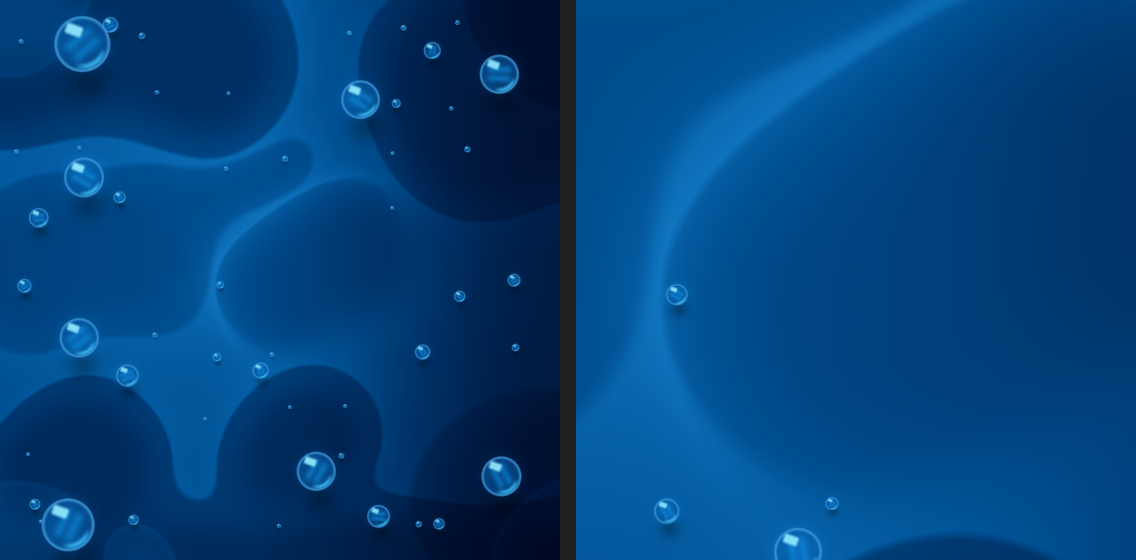
Left, the full canvas; right, a detail of the centre.
A Shadertoy shader for this background:

```glsl
// Deep blue liquid: soft pools and raised pads built from smoothly joined circles,
// shaded as one lightness field that is turned into blue at the end of the pass.
// Glassy bubbles of three sizes are scattered over it on jittered grids.

vec3 hash32(vec2 cell) {
    vec3 h = fract(cell.xyx * vec3(.1031, .1030, .0973));
    h += dot(h, h.yxz + 33.33);
    return fract((h.xxy + h.yzz) * h.zyx);
}

float lobe(vec2 p, float x, float y, float r) {
    return length(p - vec2(x, y)) - r;
}

float smin(float a, float b, float k) {
    float h = max(k - abs(a - b), 0.) / k;
    return min(a, b) - h * h * k * .25;
}

mat2 rotate(float a) {
    return mat2(cos(a), -sin(a), sin(a), cos(a));
}

// Scales the light inside a shape, stronger with depth, and lights its outer rim
float pool(float light, float d, float soft, float gain) {
    float fill = 1. - smoothstep(-soft, soft, d);
    float depth = smoothstep(0., .09, -d);
    float glow = .1 * exp(-28. * max(d, 0.)) * (1. - fill);
    return light * (1. + glow) * mix(1., gain, fill * (.6 + .4 * depth));
}

float liquid(vec2 p) {
    // Broad light, falling off to the right and the bottom
    float light = .35 - .24 * smoothstep(.42, 1., p.x)
                - .05 * (1. - smoothstep(0., .5, p.y))
                - .03 * (1. - smoothstep(0., .35, p.x));
    p += .012 * vec2(sin(p.y * 13. + 1.), sin(p.x * 14. + 2.));

    // Middle left pool with a narrow arm
    float d = smin(lobe(p, .07, .53, .16), lobe(p, .24, .54, .15), .08);
    vec2 arm = p - vec2(.3, .63);
    vec2 reach = vec2(.2, .075);
    float along = clamp(dot(arm, reach) / dot(reach, reach), 0., 1.);
    d = smin(d, length(arm - reach * along) - .05, .09);
    light = pool(light, d, .008, .8);

    // Centre pool: crisp and lit at the upper left, dissolving at the lower right
    d = smin(lobe(p, .52, .49, .125), lobe(p, .62, .54, .13), .09);
    float lee = smoothstep(-.15, .15, p.x - p.y - .06);
    light = pool(light, d, mix(.004, .05, lee), .77);
    light += .05 * exp(-45. * abs(d)) * (1. - lee);

    // Dark pools at the top
    d = smin(lobe(p, .03, 1., .26), lobe(p, .34, .92, .195), .16);
    light = pool(light, d, .005, .53);
    d = smin(lobe(p, .85, .83, .215), lobe(p, 1.06, .92, .26), .12);
    light = pool(light, d, .004, .62);
    light = pool(light, lobe(p, 1.08, 1.02, .24), .004, .72);

    // Dark pools along the bottom
    d = smin(lobe(p, .13, .14, .18), lobe(p, .53, .2, .145), .04);
    d = smin(d, p.y - .11, .07);
    light = pool(light, d, .004, .53);
    light = pool(light, lobe(p, .93, .12, .19), .008, .8);

    // Raised pads in the corners
    d = smin(lobe(p, .03, 1., .13), lobe(p, .1, 1.02, .07), .05);
    d = min(d, smin(lobe(p, .02, .03, .12), lobe(p, .1, .05, .05), .06));
    d = min(d, min(lobe(p, .26, -.01, .065), lobe(p, 1.04, -.01, .155)));
    light = pool(light, d, .003, 1.5);
    return light + .018 * exp(-150. * abs(d + .004));
}

vec3 blueOf(float light) {
    return vec3(.45 * max(light - .32, 0.), light, .08 + 1.8 * light - .75 * light * light);
}

// One glassy sphere; q is measured in radii, w is the edge smoothing
vec3 bubble(vec3 col, vec2 q, float w, float turn) {
    float d = length(q);
    col *= 1. - .28 * exp(-1.6 * dot(q - vec2(.2, -1.3), q - vec2(.2, -1.3)));
    col += vec3(0., .035, .06) * exp(-4. * max(d - 1., 0.));
    float body = 1. - smoothstep(1. - w, 1. + w, d);

    vec3 glass = mix(col, vec3(.03, .36, .65), .45 + .2 * d * d);
    // Refracted bands
    vec2 s = rotate(turn) * q;
    float bands = exp(-28. * (s.y - .22) * (s.y - .22)) + exp(-22. * (s.y + .24) * (s.y + .24));
    bands *= 1. - smoothstep(.35, .8, abs(s.x));
    glass = mix(glass, vec3(.05, .54, .86), .6 * bands);
    // Bright rim and lower glints
    float rim = smoothstep(.86 - w, .97, d);
    glass = mix(glass, vec3(.3, .66, .9), .65 * rim);
    float crescent = exp(-90. * (d - .8) * (d - .8)) * smoothstep(.6, 1., dot(q, vec2(.5, -.86)) / max(d, .01));
    glass = mix(glass, vec3(.25, .78, 1.), .75 * crescent);
    // Window highlight
    vec2 b = abs(rotate(-.35) * (q - vec2(-.3, .5))) - vec2(.2, .09);
    float window = length(max(b, 0.)) - .1;
    glass = mix(glass, vec3(.58, .93, 1.), .9 * (1. - smoothstep(-.05 - w, .05 + w, window)));
    return mix(col, glass, body);
}

// Bubbles on a jittered grid, kept out of a clearing round the middle
vec3 scatter(vec3 col, vec2 p, float cells, float share, vec2 radii, float clearing) {
    for (int k = 0; k < 9; k++) {
        vec2 cell = floor(p * cells) + vec2(k % 3, k / 3) - 1.;
        vec3 h = hash32(cell + cells * 7.3);
        vec3 g = hash32(cell + cells * 3.1 + 41.);
        vec2 centre = (cell + .25 + .5 * h.xy) / cells;
        float r = mix(radii.x, radii.y, g.y * g.y);
        if (h.z < share && length(centre - .5) > clearing)
            col = bubble(col, (p - centre) / r, 1. / (r * min(iResolution.x, iResolution.y)), 3.14 * g.x);
    }
    return col;
}

void mainImage(out vec4 fragColor, in vec2 fragCoord) {
    vec2 p = (fragCoord - .5 * iResolution.xy) / min(iResolution.x, iResolution.y) + .5;
    vec3 col = blueOf(liquid(p));
    col = scatter(col, p, 9., .28, vec2(.003, .008), 0.);
    col = scatter(col, p, 7., .32, vec2(.009, .021), .12);
    col = scatter(col, p, 4., .6, vec2(.032, .052), .3);
    fragColor = vec4(col, 1.);
}
```
